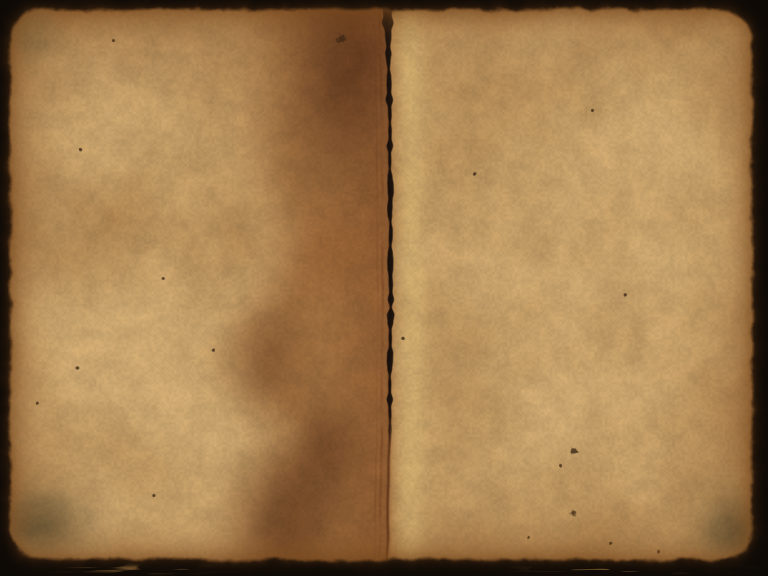
Write a WebGL 1 fragment shader that draws this texture.

```glsl
precision highp float;
// An open, aged book: two tan paper pages in a scorched dark frame.
// Layered noise mottles the paper, a wavy soft mask stains the left page,
// and distance functions shape the frame, torn spine, smudges and specks.
uniform vec2 u_resolution;

float hash(vec2 p) {
  vec3 q = fract(vec3(p.xyx) * 0.1031);
  q += dot(q, q.yzx + 33.33);
  return fract((q.x + q.y) * q.z);
}

float noise(vec2 p) {
  vec2 i = floor(p), f = fract(p);
  f = f * f * (3.0 - 2.0 * f);
  return mix(mix(hash(i), hash(i + vec2(1.0, 0.0)), f.x),
             mix(hash(i + vec2(0.0, 1.0)), hash(i + 1.0), f.x), f.y);
}

float fbm(vec2 p) {
  float sum = 0.0, amp = 0.5;
  for (int i = 0; i < 5; i++) {
    sum += amp * noise(p);
    p = mat2(1.6, 1.2, -1.2, 1.6) * p + 7.3;
    amp *= 0.5;
  }
  return sum;
}

float roundBox(vec2 p, vec2 halfSize, float radius) {
  vec2 q = abs(p) - halfSize + radius;
  return length(max(q, 0.0)) + min(max(q.x, q.y), 0.0) - radius;
}

// Soft elliptical bump, 1 at its centre
float blob(vec2 p, vec2 centre, vec2 size) {
  vec2 q = (p - centre) / size;
  return exp(-dot(q, q));
}

float bump(float x, float centre, float width) {
  float q = (x - centre) / width;
  return exp(-q * q);
}

float spot(vec2 p, vec2 centre, float radius) {
  float ragged = radius * (0.5 + noise(p * 260.0));
  return 1.0 - smoothstep(ragged * 0.5, ragged + 0.0015, length(p - centre));
}

// Sparse random specks, one candidate per cell
float specks(vec2 p, float cells) {
  vec2 id = floor(p * cells);
  vec2 centre = (id + 0.2 + 0.6 * vec2(hash(id + 3.1), hash(id + 8.7))) / cells;
  return spot(p, centre, 0.0025) * step(0.86, hash(id + 21.0));
}

vec3 paper(vec2 p, float mottle) {
  float light = 0.42 + 0.5 * blob(p, vec2(0.25, 0.40), vec2(0.30, 0.42))
              + 0.48 * blob(p, vec2(0.92, 0.52), vec2(0.38, 0.50));
  light += 1.1 * (mottle - 0.48);
  vec3 col = mix(vec3(0.60, 0.43, 0.24), vec3(0.79, 0.645, 0.43), clamp(light, 0.0, 1.0));
  return mix(col, vec3(0.60, 0.43, 0.26), 0.3 * blob(p, vec2(0.35, 1.0), vec2(0.5, 0.16)));
}

// Brown stain that spreads leftwards from the spine
vec3 stainLeft(vec3 col, vec2 p, float side, float mottle) {
  float border = 0.465 + 0.03 * bump(p.y, 0.57, 0.08) - 0.05 * bump(p.y, 0.38, 0.09)
               + 0.04 * bump(p.y, 0.24, 0.05) - 0.01 * bump(p.y, 0.10, 0.08);
  float x = p.x + 0.16 * (mottle - 0.48);
  float amount = smoothstep(border - 0.08, border + 0.09, x);
  vec3 brown = mix(vec3(0.59, 0.40, 0.22), vec3(0.53, 0.33, 0.17), smoothstep(0.55, 0.67, p.x));
  col = mix(col, brown, 0.9 * amount * side);
  float dark = 0.65 * blob(p, vec2(0.60, 0.93), vec2(0.09, 0.22))
             + 0.55 * blob(p, vec2(0.50, 0.10), vec2(0.08, 0.10))
             + 0.40 * blob(p, vec2(0.57, 0.22), vec2(0.05, 0.08))
             + 0.25 * blob(p, vec2(0.46, 0.38), vec2(0.06, 0.08));
  col = mix(col, vec3(0.33, 0.18, 0.09), clamp(dark * (0.5 + mottle), 0.0, 0.8) * side);
  return mix(col, vec3(0.56, 0.32, 0.15), 0.3 * side * blob(p, vec2(0.57, 0.56), vec2(0.09, 0.07)));
}

// Glowing right fold, faint creases and the ragged black tear
vec3 spine(vec3 col, vec2 p, float seam, float aa) {
  float d = p.x - seam;
  float right = smoothstep(-aa, aa, d);
  col = mix(col, vec3(0.82, 0.69, 0.44), 0.65 * right * bump(d, 0.038, 0.025));
  col = mix(col, vec3(0.58, 0.37, 0.18), 0.75 * right * exp(-d * 95.0));
  float crease = bump(d, -0.013, 0.0022) + 0.7 * bump(d, -0.022, 0.0018);
  col = mix(col, vec3(0.36, 0.18, 0.08), 0.4 * crease * noise(vec2(p.x * 60.0, p.y * 25.0)));
  col = mix(col, vec3(0.32, 0.16, 0.07), 0.75 * bump(d, 0.0, 0.0025));
  float tear = smoothstep(0.19, 0.30, p.y);
  float width = tear * (0.0015 + 0.005 * noise(vec2(3.0, p.y * 75.0)))
              + 0.005 * smoothstep(0.88, 1.0, p.y);
  float ink = 1.0 - smoothstep(width - aa, width + aa, abs(d - 0.001));
  return mix(col, vec3(0.07, 0.045, 0.035), 0.92 * ink * tear);
}

void main() {
  vec2 p = gl_FragCoord.xy / u_resolution.y;
  p.x += 0.5 * (4.0 / 3.0 - u_resolution.x / u_resolution.y);
  float aa = 1.0 / u_resolution.y;
  float mottle = fbm(p * 5.0 + 2.0);
  float fine = fbm(p * 38.0);
  float seam = 0.672 + 0.005 * sin(3.1 * p.y) + 0.002 * (noise(vec2(1.0, p.y * 30.0)) - 0.5);
  float leftSide = 1.0 - smoothstep(seam - aa, seam + aa, p.x);

  vec3 col = stainLeft(paper(p, mottle), p, leftSide, mottle);
  col = spine(col, p, seam, aa);

  // Grey corner smudges and specks
  float smudge = blob(p, vec2(0.06, 0.09), vec2(0.08, 0.06)) + blob(p, vec2(1.28, 0.08), vec2(0.06, 0.055))
               + 0.6 * blob(p, vec2(0.04, 0.95), vec2(0.06, 0.05));
  col = mix(col, vec3(0.34, 0.28, 0.17), clamp(smudge * (0.25 + mottle), 0.0, 0.8));
  float marks = max(spot(p, vec2(0.592, 0.933), 0.008), spot(p, vec2(0.997, 0.217), 0.006));
  marks = max(marks, max(spot(p, vec2(0.995, 0.109), 0.005), specks(p, 9.0)));
  col = mix(col, vec3(0.20, 0.13, 0.07), 0.75 * marks);

  // Woven grain
  float weave = sin(p.x * 940.0) * sin(p.y * 940.0);
  col *= 1.0 + 0.14 * (fine - 0.48) + 0.07 * (noise(p * 230.0) - 0.5) + 0.012 * weave;

  // Scorched edge, then the dark frame with pale scratches below
  float d = roundBox(p - vec2(0.6615, 0.506), vec2(0.6445, 0.478), 0.055) + 0.012 * (fine - 0.48);
  col = mix(col, vec3(0.47, 0.28, 0.11), 0.75 * exp(min(d, 0.0) * 38.0));
  vec3 frame = mix(vec3(0.05, 0.033, 0.02), vec3(0.20, 0.12, 0.05), exp(-max(d, 0.0) * 110.0));
  float streak = smoothstep(0.67, 0.82, noise(vec2(p.x * 22.0, p.y * 260.0)));
  float zone = bump(p.x, 0.24, 0.09) + bump(p.x, 1.09, 0.12);
  frame = mix(frame, vec3(0.55, 0.40, 0.20), 0.8 * streak * zone * bump(p.y, 0.012, 0.006));
  gl_FragColor = vec4(mix(col, frame, smoothstep(-0.005, 0.004, d)), 1.0);
}
```
